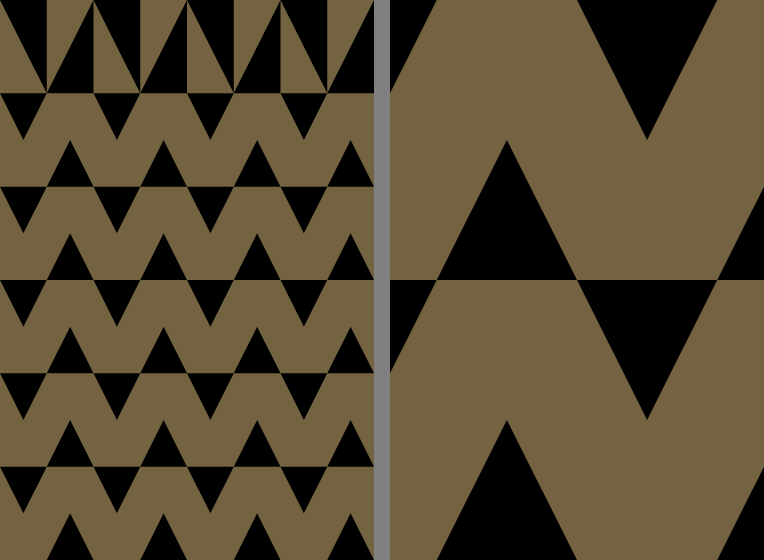
Left: the whole. Right: its middle third, enlarged.
Reproduce this pattern procedurally as a Shadertoy shader.

```glsl
// Black triangles in glide-reflected rows on olive, below a band of tall right triangles.
#define OLIVE vec3(0.45, 0.39, 0.25)
#define BLACK vec3(0.0)
#define TILES vec2(4.0, 6.0)
#define SLOPE 2.0
#define SAMPLES 4

// 1 inside a black triangle; p counts tiles from the top left, y down
float triangleMask(vec2 p) {
    vec2 cell = fract(p);

    // Glide reflection: the right half is the left half turned upside down
    if (cell.x >= 0.5) cell = vec2(cell.x - 0.5, 1.0 - cell.y);

    // Tall right triangles in the top row, small isosceles ones elsewhere
    float height = p.y < 1.0 ? SLOPE * cell.x
                             : SLOPE * (0.25 - abs(cell.x - 0.25));
    return step(cell.y, height);
}

void mainImage(out vec4 fragColor, in vec2 fragCoord) {
    // Average a grid of samples in each pixel to smooth every edge
    float coverage = 0.0;
    for (int j = 0; j < SAMPLES; j++) {
        for (int i = 0; i < SAMPLES; i++) {
            vec2 offset = (vec2(i, j) + 0.5) / float(SAMPLES) - 0.5;
            vec2 uv = (fragCoord + offset) / iResolution.xy;
            coverage += triangleMask(vec2(uv.x, 1.0 - uv.y) * TILES);
        }
    }
    coverage /= float(SAMPLES * SAMPLES);

    fragColor = vec4(mix(OLIVE, BLACK, coverage), 1.0);
}
```
